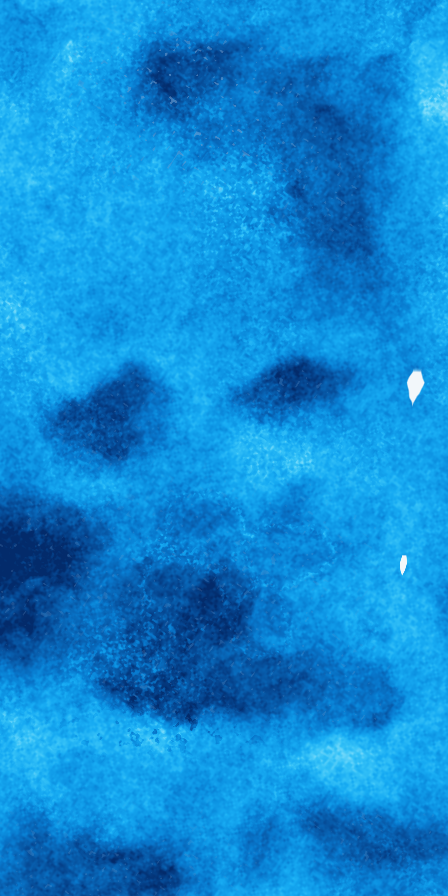
Reproduce this texture procedurally as a Shadertoy shader.

```glsl
#define BASE_TONE 3.45
#define WASH_DEPTH 2.3
#define CLOUD_CONTRAST 5.2
#define INK_POOLS 1.5
#define GRAIN_CONTRAST 2.5
#define SPECK_LIGHT 1.7
#define RING_CELL 0.24
#define BLEED 0.17
#define PAPER_WHITE vec3(0.95, 0.97, 0.98)
#define DUST_COLOR vec3(0.42, 0.60, 0.80)

// Pigment ramp, from pooled ink to thin wash
const vec3 PIGMENT[8] = vec3[8](
    vec3(0.01, 0.17, 0.42), vec3(0.02, 0.27, 0.56),
    vec3(0.03, 0.37, 0.68), vec3(0.03, 0.47, 0.80),
    vec3(0.05, 0.58, 0.89), vec3(0.09, 0.67, 0.95),
    vec3(0.21, 0.76, 0.97), vec3(0.48, 0.86, 0.98));

// Broad dark washes: centre, radii
const vec4 WASHES[10] = vec4[10](
    vec4(0.53, 0.71, 0.34, 0.27), vec4(0.46, 1.77, 0.17, 0.19),
    vec4(0.72, 1.62, 0.13, 0.22), vec4(0.61, 1.13, 0.12, 0.06),
    vec4(0.22, 1.08, 0.13, 0.09), vec4(0.08, 0.70, 0.20, 0.16),
    vec4(0.25, 0.08, 0.36, 0.14), vec4(0.90, 0.16, 0.18, 0.08),
    vec4(0.40, 0.47, 0.17, 0.08), vec4(0.78, 0.46, 0.12, 0.08));

float hash(vec2 p) {
    vec3 q = fract(p.xyx * 0.1031);
    q += dot(q, q.yzx + 33.33);
    return fract((q.x + q.y) * q.z);
}

float noise(vec2 p) {
    vec2 i = floor(p), f = fract(p);
    f = f * f * (3.0 - 2.0 * f);
    return mix(mix(hash(i), hash(i + vec2(1, 0)), f.x),
               mix(hash(i + vec2(0, 1)), hash(i + vec2(1, 1)), f.x), f.y);
}

float fbm(vec2 p) {
    float sum = 0.0, amp = 0.5;
    for (int i = 0; i < 6; i++) {
        sum += amp * noise(p);
        p = mat2(1.6, 1.2, -1.2, 1.6) * p + 17.3;
        amp *= 0.52;
    }
    return sum;
}

float softSpot(vec2 p, vec2 centre, vec2 radii) {
    vec2 q = (p - centre) / radii;
    return exp(-dot(q, q));
}

// Small dried drop: x = outline, y = inside
vec2 driedDrop(vec2 p) {
    vec2 cell = floor(p / RING_CELL);
    vec2 jitter = vec2(hash(cell + 3.0), hash(cell + 41.0));
    vec2 q = fract(p / RING_CELL) - mix(vec2(0.36), vec2(0.64), jitter);
    float d = length(q) - mix(0.12, 0.24, hash(cell + 71.0)) + 0.12 * (noise(p * 24.0) - 0.5);
    return step(0.55, hash(cell + 97.0)) * vec2(exp(-d * d * 500.0), smoothstep(0.05, -0.08, d));
}

// Bare paper left between strokes
float paperChip(vec2 p, vec2 centre, vec2 size) {
    vec2 q = (p - centre) / size;
    float d = max(abs(q.x - 0.3 * q.y) + 0.7 * abs(q.y - 0.25), q.y) - 0.9;
    return smoothstep(0.12, -0.12, d + 0.3 * (noise(p * 70.0) - 0.5));
}

vec3 pigment(float tone) {
    float t = clamp(tone + 1.0, 0.0, 6.999);
    int i = int(t);
    return mix(PIGMENT[i], PIGMENT[i + 1], fract(t));
}

void mainImage(out vec4 fragColor, in vec2 fragCoord) {
    vec2 p = fragCoord / iResolution.x;

    // Wet bleeding bends the washes
    vec2 bend = vec2(fbm(p * 6.0 + 4.0), fbm(p * 6.0 + 31.0)) - 0.5;
    vec2 w = p + BLEED * bend;
    float dark = 0.0;
    for (int i = 0; i < 10; i++) dark += softSpot(w, WASHES[i].xy, WASHES[i].zw);
    dark = smoothstep(0.08, 0.95, dark + 0.5 * (fbm(w * 9.0 + 7.0) - 0.5));
    float tone = BASE_TONE - WASH_DEPTH * dark + CLOUD_CONTRAST * (fbm(w * 3.6 + 9.0) - 0.5);
    tone += 0.8 * softSpot(w, vec2(0.45, 0.36), vec2(0.5, 0.06));

    // Pooled ink with feathered borders
    tone -= INK_POOLS * dark * smoothstep(0.48, 0.66, fbm(w * 6.5 + 53.0));
    tone -= 1.6 * softSpot(w, vec2(0.61, 1.13), vec2(0.09, 0.05));

    // Pale back-runs with ragged fronts near the top corners
    float front = softSpot(p, vec2(1.02, 1.86), vec2(0.12, 0.14))
                + softSpot(p, vec2(0.08, 2.02), vec2(0.12, 0.12));
    tone += 0.9 * smoothstep(0.5, 0.6, front + 1.4 * bend.x);

    // Large overlapping rings in the central pool
    float outline = 0.0;
    for (int i = 0; i < 4; i++) {
        float turn = 1.57 * float(i) + 0.5;
        vec2 centre = vec2(0.52, 0.72) + vec2(0.14, 0.11) * vec2(cos(turn), sin(turn));
        float d = length(p + 0.12 * bend - centre) - 0.08 - 0.03 * hash(vec2(i, 5));
        outline = max(outline, exp(-d * d * 9000.0));
    }

    // Granulation on a turned lattice, so no rows show
    vec2 g = mat2(0.83, 0.56, -0.56, 0.83) * p + 0.01 * bend;
    float fine = noise(g * 205.0);
    float patches = smoothstep(0.5, 0.7, fbm(p * 5.0 + 77.0)) * 0.5
                  + softSpot(w, vec2(0.54, 1.54), vec2(0.12, 0.2))
                  + softSpot(w, vec2(0.27, 0.53), vec2(0.11, 0.10))
                  + softSpot(w, vec2(0.37, 0.78), vec2(0.10, 0.05));
    vec2 drop = driedDrop(p);
    float specks = smoothstep(0.45, 0.8, 0.6 * fine + 0.4 * noise(g.yx * 110.0 + 5.0));
    tone += SPECK_LIGHT * specks * min(patches + 0.8 * outline, 1.0);
    tone -= 0.4 * drop.y + 0.5 * drop.x;
    tone += GRAIN_CONTRAST * (0.45 * noise(g * 170.0 + 19.0) + 0.3 * noise(g.yx * 96.0)
                            + 0.25 * noise(g * 48.0 + 8.0) - 0.5);

    // Dark splatter along the light band
    float splash = softSpot(p, vec2(0.36, 0.37), vec2(0.2, 0.05));
    tone -= 2.4 * splash * smoothstep(0.62, 0.74, 0.7 * noise(g * 62.0) + 0.3 * fine);

    // Pale dust over dark pigment, then bare paper
    vec3 color = pigment(tone);
    float dust = smoothstep(0.84, 0.94, noise(g * 120.0 + 61.0));
    float dusty = softSpot(w, vec2(0.42, 1.76), vec2(0.2)) + 0.4 * dark;
    color = mix(color, DUST_COLOR, 0.6 * dust * min(dusty, 1.0));
    float chips = max(paperChip(p, vec2(0.926, 1.135), vec2(0.020, 0.043)),
                      paperChip(p, vec2(0.9, 0.737), vec2(0.009, 0.024)));
    fragColor = vec4(mix(color, PAPER_WHITE, chips), 1.0);
}
```
